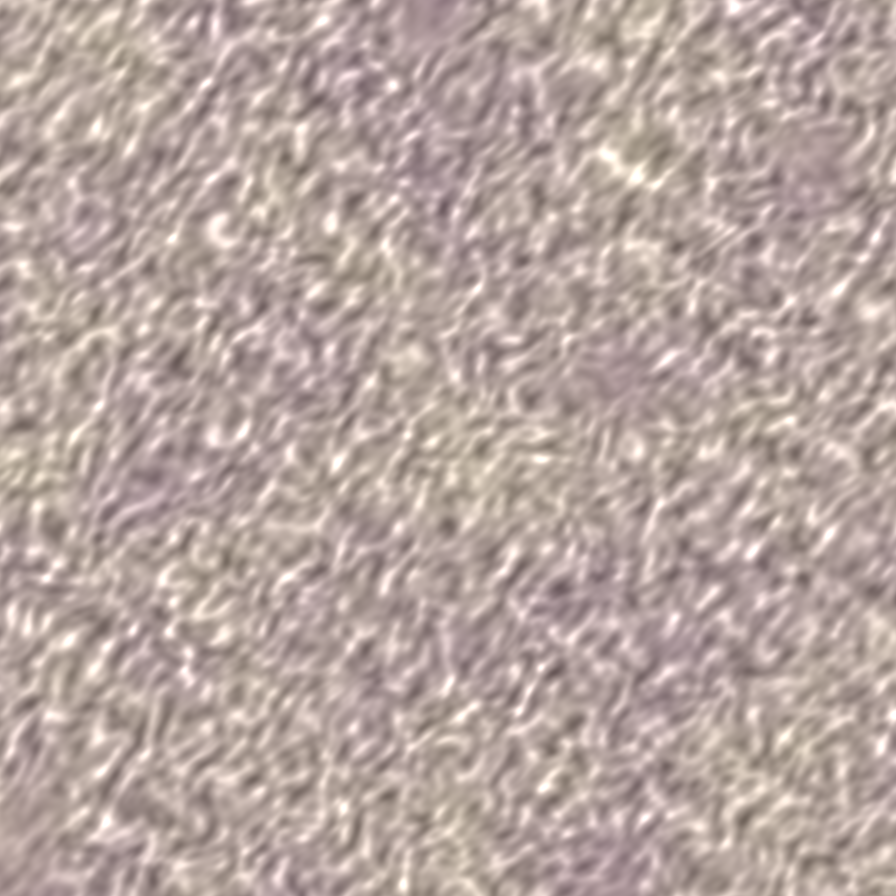
Reproduce this texture procedurally as a WebGL 1 fragment shader.

```glsl
precision highp float;

uniform vec2 u_resolution;

#define STREAK_ANGLE 1.03
#define STREAK_FREQ vec2(27.0, 60.0)
#define PEBBLE_FREQ vec2(50.0, 74.0)
#define PATCH_FREQ 5.0
#define WARP 0.012
#define CONTRAST 0.32
#define SKEW 0.9
#define MID_COLOR vec3(0.707, 0.641, 0.618)
#define GRAIN_COLOR vec3(1.0, 0.97, 0.94)
#define PATCH_TINT vec3(0.075, 0.105, 0.025)

// Random unit vector for a lattice point
vec2 randomGradient(vec2 cell) {
  float h = fract(sin(dot(cell, vec2(127.1, 311.7))) * 43758.5453);
  float angle = 6.28318 * h;
  return vec2(cos(angle), sin(angle));
}

// Gradient noise, centred on zero
float gradientNoise(vec2 p) {
  vec2 cell = floor(p);
  vec2 f = fract(p);
  vec2 u = f * f * f * (f * (f * 6.0 - 15.0) + 10.0);
  vec2 e = vec2(1.0, 0.0);
  float a = dot(randomGradient(cell), f);
  float b = dot(randomGradient(cell + e.xy), f - e.xy);
  float c = dot(randomGradient(cell + e.yx), f - e.yx);
  float d = dot(randomGradient(cell + e.xx), f - e.xx);
  return mix(mix(a, b, u.x), mix(c, d, u.x), u.y);
}

// Broad, soft variation from three octaves
float patchNoise(vec2 p) {
  float sum = 0.0;
  float amplitude = 0.75;
  for (int i = 0; i < 3; i++) {
    sum += amplitude * gradientNoise(p);
    p = mat2(0.8, 0.6, -0.6, 0.8) * p * 1.9 + 17.3;
    amplitude *= 0.6;
  }
  return sum;
}

// Coordinates with x running along the given direction
vec2 alongAxis(vec2 p, float angle) {
  float c = cos(angle);
  float s = sin(angle);
  return vec2(c * p.x + s * p.y, c * p.y - s * p.x);
}

void main() {
  vec2 p = gl_FragCoord.xy / min(u_resolution.x, u_resolution.y);

  // Bend the grain so that the streaks do not run perfectly parallel
  vec2 bend = vec2(gradientNoise(p * 14.0 + 3.7), gradientNoise(p * 14.0 + 41.2));
  vec2 q = p + WARP * bend;

  // Slanted streaks broken up by rounder pebbles
  float streaks = gradientNoise(alongAxis(q, STREAK_ANGLE) * STREAK_FREQ + 90.0);
  float pebbles = gradientNoise(alongAxis(q, STREAK_ANGLE - 0.4) * PEBBLE_FREQ + 150.0);
  float balance = clamp(0.5 + 1.2 * gradientNoise(p * 4.0 + 8.1), 0.2, 0.8);
  float grain = mix(1.15, 0.8, balance) * streaks + mix(0.5, 0.95, balance) * pebbles;

  // A few worn areas carry less relief
  float wear = smoothstep(0.2, 0.5, gradientNoise(p * 4.5 + 63.4));
  grain *= 1.0 - 0.6 * wear;

  // Light crests are stronger than the dark hollows
  float relief = CONTRAST * (grain + SKEW * grain * abs(grain) * step(0.0, grain));

  // Mauve and cream patches beneath the grain
  float tone = patchNoise(p * PATCH_FREQ + 25.0);
  vec3 color = MID_COLOR + GRAIN_COLOR * relief + PATCH_TINT * tone;
  color -= wear * vec3(0.03, 0.045, 0.025);

  gl_FragColor = vec4(clamp(color, 0.0, 1.0), 1.0);
}
```
